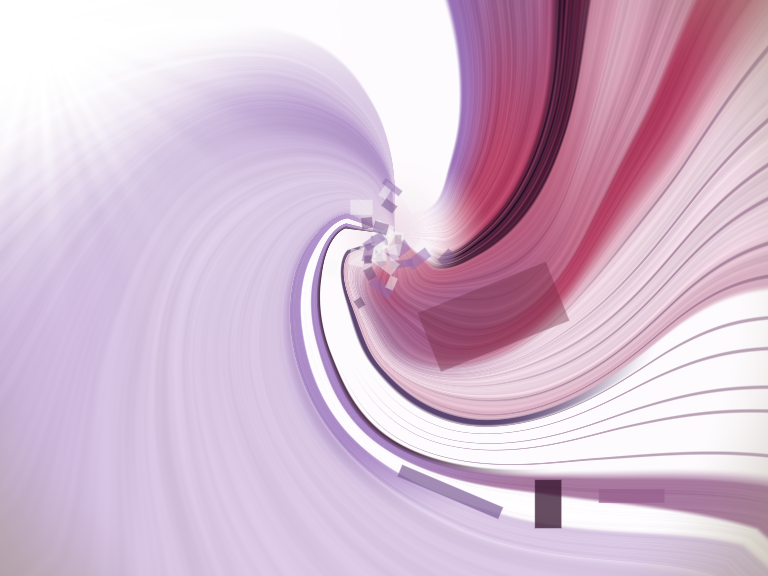
Reproduce this background procedurally as a Shadertoy shader.

```glsl
// A swirl of violet, white and crimson ribbons around a shattered core.
// Spiral edges are splines of angle over radius; they define a ribbon
// coordinate u (0 to 8) that carries the colours, streaks and fine lines.
#define CENTRE vec2(0.019, 0.092)
#define STREAK_GAIN 0.11
#define SHARDS 34
#define LAVENDER vec3(0.85, 0.78, 0.89)
#define VIOLET vec3(0.60, 0.45, 0.73)
#define MAUVE vec3(0.60, 0.38, 0.56)
#define CRIMSON vec3(0.70, 0.25, 0.39)
#define PINK vec3(0.79, 0.55, 0.65)
#define PALE vec3(0.92, 0.83, 0.88)
#define DARK vec3(0.20, 0.07, 0.17)
#define OLIVE vec3(0.60, 0.55, 0.46)

vec3 col = vec3(0.995, 0.985, 0.995);

void paint(vec3 ink, float cover) { col = mix(col, ink, cover); }

vec2 hash2(vec2 p) {
  p = vec2(dot(p, vec2(127.1, 311.7)), dot(p, vec2(269.5, 183.3)));
  return fract(sin(p) * 43758.5);
}

float corner(vec2 i, vec2 f, vec2 o) {
  return dot(hash2(i + o) * 2.0 - 1.0, f - o);
}

float gradientNoise(vec2 p) {
  vec2 i = floor(p), f = fract(p), s = f * f * (3.0 - 2.0 * f), o = vec2(0, 1);
  return mix(mix(corner(i, f, o.xx), corner(i, f, o.yx), s.x),
             mix(corner(i, f, o.xy), corner(i, f, o.yy), s.x), s.y);
}

// Catmull-Rom weight of a knot at distance d
float knotWeight(float d) {
  d = abs(d);
  if (d < 1.0) return 1.0 + d * d * (1.5 * d - 2.5);
  return d < 2.0 ? 2.0 + d * (-4.0 + d * (2.5 - 0.5 * d)) : 0.0;
}

// Soft interval from a to b with separate edge widths
float band(float u, float a, float b, float sa, float sb) {
  return smoothstep(a - sa, a + sa, u) * (1.0 - smoothstep(b - sb, b + sb, u));
}

float slab(vec2 p, vec2 halfSize, float tilt) {
  float c = cos(tilt), s = sin(tilt);
  vec2 d = abs(mat2(c, -s, s, c) * p) - halfSize;
  return 1.0 - smoothstep(-0.0015, 0.0015, max(d.x, d.y));
}

// Ribbon coordinate from radius and angle in degrees
float ribbon(float r, float angle) {
  float x = clamp(10.0 * r / (r + 0.347) - 2.0, 0.0, 5.0), u = 0.0, e[9];
  vec3 n = vec3(0), f = vec3(0);
  for (int i = -1; i <= 6; i++) {
    ivec3 k = ivec3(clamp(i, 0, 5));
    float w = knotWeight(x - float(i));
    n += w * vec3(equal(k, ivec3(0, 1, 2)));
    f += w * vec3(equal(k, ivec3(3, 4, 5)));
  }
  e[0] = dot(n, vec3(90, 93, 99)) + dot(f, vec3(110, 133, 160));
  e[1] = dot(n, vec3(38, 51, 61)) + dot(f, vec3(72, 84, 95));
  e[2] = dot(n, vec3(-37, -10, 13)) + dot(f, vec3(33, 51, 62));
  e[3] = dot(n, vec3(-125, -100, -75)) + dot(f, vec3(-10, 17, 32));
  e[4] = dot(n, vec3(-158, -119, -96)) + dot(f, vec3(-67, -17, -6));
  e[5] = dot(n, vec3(-190, -152, -121)) + dot(f, vec3(-95, -54, -33));
  e[6] = dot(n, vec3(-205, -175, -142)) + dot(f, vec3(-111, -78, -47));
  e[7] = dot(n, vec3(-265, -255, -240)) + dot(f, vec3(-217, -180, -154));
  e[8] = e[0] - 360.0;
  angle = e[0] - mod(e[0] - angle, 360.0);
  for (int i = 0; i < 8; i++) u += clamp((e[i] - angle) / (e[i] - e[i + 1]), 0.0, 1.0);
  return u;
}

void mainImage(out vec4 fragColor, in vec2 fragCoord) {
  vec2 p = (fragCoord - 0.5 * iResolution.xy) / iResolution.y, q = p - CENTRE;
  float r = length(q), u = ribbon(r, degrees(atan(q.y, q.x)));
  float outer = smoothstep(0.2, 0.5, r), inner = 1.0 - smoothstep(0.36, 0.5, r);

  // Crimson wing with its dark fold
  vec3 red = mix(CRIMSON, MAUVE, outer * (1.0 - smoothstep(1.5, 2.1, u)));
  red = mix(VIOLET, red, smoothstep(0.95, 1.45, u));
  paint(red, band(u, 1.0, 2.1, 0.025, 0.1) * smoothstep(0.05, 0.17, r));
  paint(mix(CRIMSON, PINK, 0.35 + 0.65 * outer), band(u, 2.03, 2.7, 0.06, 0.02));
  paint(PALE, 0.35 * outer * band(u, 2.22, 2.38, 0.02, 0.1));
  paint(CRIMSON, band(u, 2.65, 3.05, 0.03, 0.25));
  paint(PALE, band(u, 3.05, 4.0, 0.3, 0.02));
  paint(PINK, 0.45 * band(u, 3.8, 4.0, 0.15, 0.02));
  paint(MAUVE, 0.75 * band(u, 2.2, 3.45, 0.3, 0.35) * band(r, 0.1, 0.25, 0.06, 0.08));
  float fold = band(u, 1.8, 2.04, 0.04, 0.015) * smoothstep(0.06, 0.13, r);
  paint(DARK, fold * (0.78 + 0.7 * gradientNoise(vec2(u * 45.0, r * 3.0))));

  // White ribbon and its violet rims
  paint(VIOLET * 0.6, inner * band(u, 4.0, 4.13, 0.02, 0.04));
  paint(DARK, 0.85 * inner * band(u, 4.92, 5.02, 0.02, 0.02));
  float rim = 5.24 + 0.2 * smoothstep(0.5, 0.85, r);
  paint(mix(MAUVE, VIOLET, inner), 0.85 * band(u, 4.98, rim, 0.05, 0.03));
  paint(mix(LAVENDER, VIOLET, 0.7 * inner), band(u, 5.62, 6.0, 0.03, 0.02));

  // Broad lavender sheet with a violet crest
  vec3 sheet = mix(LAVENDER, VIOLET, 0.35 * inner * (1.0 - smoothstep(6.0, 6.1, u)));
  float crest = exp(-pow(abs(u - 7.05) / (u < 7.05 ? 0.28 : 0.38), 2.0));
  sheet = mix(sheet, VIOLET, 0.62 * crest * (1.0 - 0.6 * smoothstep(0.2, 0.65, r)));
  sheet = mix(sheet, vec3(1), smoothstep(7.4, 8.0, u) * outer);
  paint(sheet, band(u, 6.0, 7.97, 0.012, 0.03));

  // Streaks and hairlines along the ribbons
  float streak = gradientNoise(vec2(u * 22.0, r * 2.5));
  streak += 0.6 * gradientNoise(vec2(u * 65.0, r * 3.0));
  float tinted = band(u, 1.05, 4.0, 0.05, 0.02) + 0.5 * band(u, 5.0, 7.8, 0.05, 0.1);
  col += STREAK_GAIN * streak * tinted;
  for (int i = 0; i < 11; i++) {
    float at = 3.08 + 0.17 * float(i) + 0.07 * hash2(vec2(i, 3)).x;
    paint(MAUVE * 0.8, 0.5 * outer * (1.0 - smoothstep(0.003, 0.014, abs(u - at))));
  }

  // Translucent slabs
  paint(CRIMSON * 0.65, 0.4 * slab(p - vec2(0.19, -0.05), vec2(0.12, 0.055), 0.38));
  paint(DARK, 0.75 * slab(p - vec2(0.285, -0.375), vec2(0.023, 0.042), 0.0));
  paint(MAUVE, 0.75 * slab(p - vec2(0.43, -0.361), vec2(0.057, 0.012), 0.0));
  paint(VIOLET * 0.8, 0.7 * slab(p - vec2(0.115, -0.354), vec2(0.095, 0.011), -0.4));

  // Shattered core
  paint(PALE, 0.7 * exp(-r * r * 220.0));
  for (int i = 0; i < SHARDS; i++) {
    vec2 h = hash2(vec2(i, 7)), g = hash2(vec2(i, 19));
    float a = 6.283 * h.x;
    vec2 at = (0.015 + 0.1 * h.y * h.y) * vec2(cos(a), sin(a)) - vec2(0.015, 0.02);
    vec3 ink = g.y > 0.55 ? vec3(0.97) : mix(DARK, VIOLET, sqrt(g.x));
    paint(ink, 0.5 * slab(q - at, 0.005 + 0.018 * g * vec2(1, 0.6), a + 1.0));
  }

  // Corner glow and muted lower and right corners
  vec2 lamp = p - vec2(-0.6, 0.46);
  float rays = 1.0 + 0.5 * gradientNoise(vec2(atan(lamp.y, lamp.x) * 9.0, 2.0));
  paint(OLIVE, 0.5 * smoothstep(0.6, 0.88, length(p)) * smoothstep(0.3, 0.9, length(lamp)));
  paint(vec3(1), min(rays * exp(-dot(lamp, lamp) * 9.0), 1.0));
  fragColor = vec4(clamp(col, 0.0, 1.0), 1.0);
}
```
